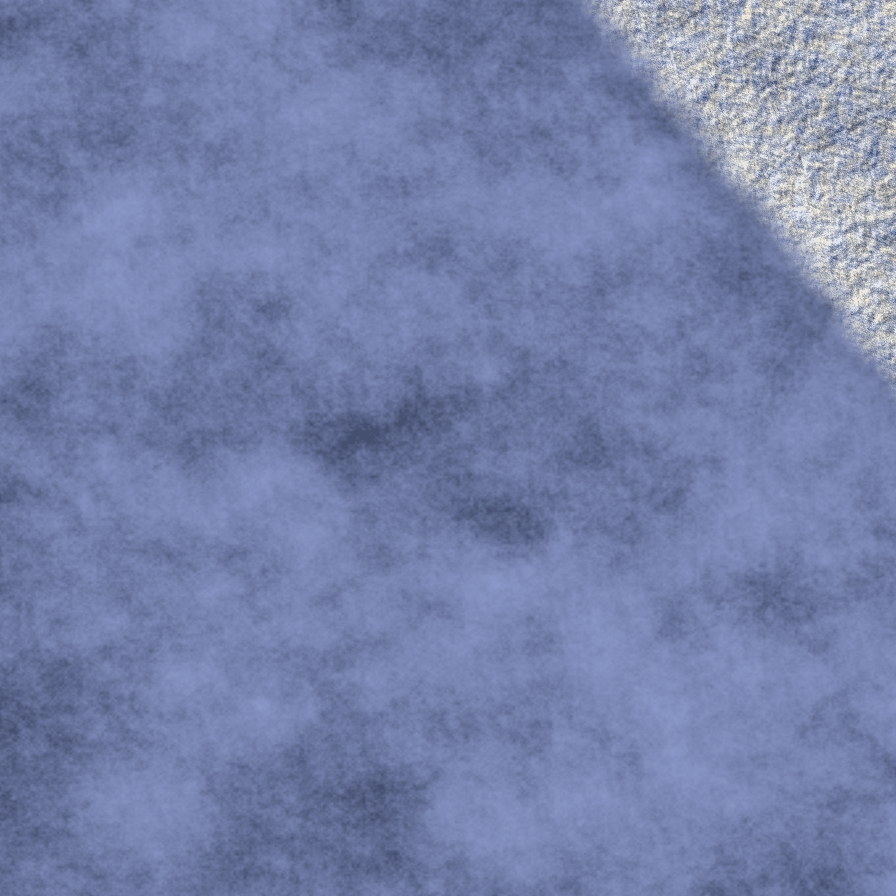
Write a three.js fragment shader that draws this texture.

```glsl
// Weathered blue plaster with mottled dark stains, broken off along a soft
// diagonal to show pale rough stucco in the upper right corner.
// Stains are layered value noise over broad tone zones; stucco is lit noise.
varying vec2 vUv;

#define STAIN_SCALE 8.0
#define STAIN_CONTRAST 1.35
#define MOTTLE_CONTRAST 0.75
#define BASE_TONE 0.69
#define ZONE_STRENGTH 0.62
#define GRAIN_AMOUNT 0.27
#define STUCCO_SCALE 62.0
#define EDGE_SOFTNESS 0.024
#define PLASTER_DARK vec3(0.27, 0.31, 0.44)
#define PLASTER_LIGHT vec3(0.53, 0.585, 0.775)
#define STUCCO_DARK vec3(0.39, 0.43, 0.54)
#define STUCCO_LIGHT vec3(0.87, 0.87, 0.87)

float hash(vec2 p) {
  return fract(sin(dot(p, vec2(127.1, 311.7))) * 43758.5453);
}

float noise(vec2 p) {
  vec2 cell = floor(p);
  vec2 f = fract(p);
  f = f * f * (3.0 - 2.0 * f);
  float low = mix(hash(cell), hash(cell + vec2(1.0, 0.0)), f.x);
  float high = mix(hash(cell + vec2(0.0, 1.0)), hash(cell + 1.0), f.x);
  return mix(low, high, f.y);
}

// Layered noise, normalised to 0..1
float fbm(vec2 p, float gain) {
  float sum = 0.0;
  float total = 0.0;
  float weight = 1.0;
  for (int i = 0; i < 6; i++) {
    sum += weight * noise(p);
    total += weight;
    weight *= gain;
    p = mat2(1.9, 0.6, -0.6, 1.9) * p + 17.3;
  }
  return sum / total;
}

// Soft elliptical zone of shade
float zone(vec2 p, vec2 center, vec2 radius) {
  vec2 q = (p - center) / radius;
  return exp(-dot(q, q));
}

// Broad light and dark areas of the wall
float broadShade(vec2 p) {
  float dark = 0.40 * zone(p, vec2(0.04, 0.98), vec2(0.12, 0.05));
  dark += 0.32 * zone(p, vec2(0.06, 0.82), vec2(0.09, 0.05));
  dark += 0.38 * zone(p, vec2(0.52, 0.84), vec2(0.10, 0.05));
  dark += 0.30 * zone(p, vec2(0.62, 0.69), vec2(0.15, 0.05));
  dark += 0.52 * zone(p, vec2(0.41, 0.495), vec2(0.08, 0.03));
  dark += 0.26 * zone(p, vec2(0.45, 0.55), vec2(0.13, 0.07));
  dark += 0.42 * zone(p, vec2(0.05, 0.20), vec2(0.10, 0.05));
  dark += 0.28 * zone(p, vec2(0.40, 0.15), vec2(0.06, 0.09));
  dark += 0.34 * zone(p, vec2(0.39, 0.02), vec2(0.08, 0.03));
  dark += 0.42 * zone(p, vec2(0.90, 0.19), vec2(0.08, 0.04));
  dark += 0.34 * zone(p, vec2(0.86, 0.34), vec2(0.09, 0.03));
  float light = zone(p, vec2(0.10, 0.73), vec2(0.12, 0.05));
  light += zone(p, vec2(0.33, 0.78), vec2(0.08, 0.10));
  light += zone(p, vec2(0.70, 0.30), vec2(0.10, 0.16));
  return ZONE_STRENGTH * (dark - 0.12 * light);
}

vec3 plaster(vec2 p) {
  vec2 warp = vec2(noise(p * 22.0), noise(p * 22.0 + 31.0)) - 0.5;
  float shade = broadShade(p + 0.06 * warp);
  float stain = fbm(p * vec2(0.9, 1.15) * STAIN_SCALE + 4.0, 0.68) - 0.5;
  float mottle = fbm(p * vec2(24.0, 29.0) + 60.0, 0.8) - 0.5;
  float tone = BASE_TONE + STAIN_CONTRAST * stain - shade;
  tone += MOTTLE_CONTRAST * mottle;

  // Bright areas flatten out, so the stains read as dark marks
  tone -= 0.45 * max(tone - 0.75, 0.0);

  // Grain is stronger inside the stains
  float grain = noise(p * 190.0) + noise(p * 340.0 + 9.0) - 1.0;
  tone += GRAIN_AMOUNT * grain * (1.2 - clamp(tone, 0.0, 1.0));
  float streak = noise(vec2(p.x * 140.0 + p.y * 30.0, p.y * 34.0)) - 0.5;
  tone += 0.07 * streak;
  return mix(PLASTER_DARK, PLASTER_LIGHT, clamp(tone, 0.0, 1.1));
}

vec3 stucco(vec2 p, float depth) {
  vec2 q = p * STUCCO_SCALE;
  float relief = fbm(q, 0.9) - fbm(q + vec2(-0.22, 0.26), 0.9);
  float patches = fbm(p * 13.0 + 50.0, 0.65) - 0.5;
  float rim = exp(-max(depth, 0.0) * 14.0);
  float tone = 0.52 + 2.5 * relief + 0.9 * patches + 0.17 * rim;
  vec3 color = mix(STUCCO_DARK, STUCCO_LIGHT, clamp(tone, -0.25, 1.1));

  // Warm and blue flecks
  float fleck = noise(q * 1.7 + 80.0) - 0.5;
  return color + fleck * vec3(0.08, 0.03, -0.09);
}

void main() {
  // Signed distance to the broken edge, positive inside the stucco
  float edge = dot(vUv - vec2(0.833, 0.787), vec2(0.783, 0.622));
  edge += 0.035 * (fbm(vUv * 26.0, 0.8) - 0.5);

  vec3 wall = plaster(vUv);
  wall *= 1.0 - 0.05 * exp(-pow((edge + 0.026) / 0.02, 2.0));
  float bare = smoothstep(-EDGE_SOFTNESS, EDGE_SOFTNESS, edge);
  gl_FragColor = vec4(mix(wall, stucco(vUv, edge), bare), 1.0);
}
```
